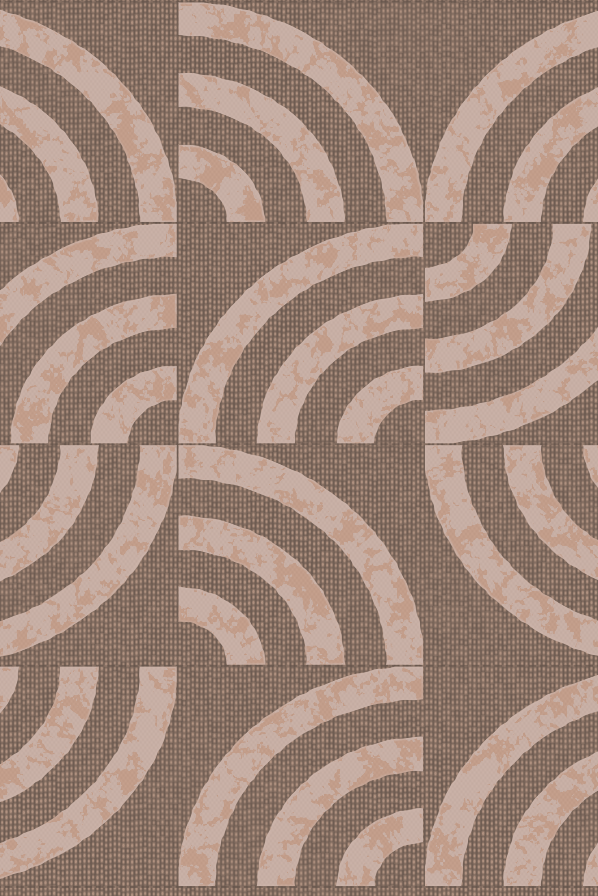
Give the GLSL for this pattern, as a WebGL 2 fragment shader.

```glsl
#version 300 es
precision highp float;

uniform vec2 u_resolution;
out vec4 outColor;

// Lengths are fractions of the canvas width
#define TILE vec2(0.412, 0.3702)
#define ORIGIN vec2(-0.115, 0.0150)
#define RING_FIRST 0.278
#define RING_STEP 0.323
#define RING_HALF 0.077
#define THREADS vec2(138.0, 109.0)
#define WEAR_LEVEL 0.485
#define RIM_WIDTH 0.0028
#define SEAM_WIDTH 0.0016

const vec3 DARK_YARN = vec3(0.43, 0.36, 0.32);
const vec3 PALE_YARN = vec3(0.69, 0.57, 0.50);
const vec3 CLAY = vec3(0.76, 0.615, 0.54);
const vec3 CHALK = vec3(0.78, 0.685, 0.645);

// Arc centre per tile, rows upward: bit 0 = right, bit 1 = top
const int CORNERS[12] = int[12](2, 1, 1,  2, 0, 3,  1, 1, 2,  0, 0, 1);

float hash(vec2 p) {
    vec3 q = fract(vec3(p.xyx) * 0.1031);
    q += dot(q, q.yzx + 33.33);
    return fract((q.x + q.y) * q.z);
}

// Distance to the nearest jittered cell point
float cellular(vec2 p) {
    vec2 cell = floor(p);
    float nearest = 4.0;
    for (int y = -1; y <= 1; y++) {
        for (int x = -1; x <= 1; x++) {
            vec2 c = cell + vec2(x, y);
            vec2 point = c + vec2(hash(c), hash(c + 71.7));
            nearest = min(nearest, distance(p, point));
        }
    }
    return nearest;
}

// Ribbed cloth: pale dashes on dark yarn, uneven from thread to thread
vec3 weave(vec2 p) {
    vec2 t = p * THREADS;
    float column = floor(t.x);
    t.y += 0.35 * hash(vec2(column, 5.0));
    vec2 wave = 0.5 + 0.5 * cos(6.28319 * (t - 0.5));
    float dash = wave.x * (0.3 + 0.8 * wave.y);
    float drift = sin(p.x * 9.0 + 2.0 * sin(p.y * 5.0)) * sin(p.y * 7.0 + 1.0);
    float contrast = 0.9 + 0.15 * drift;
    float grain = hash(vec2(column, floor(t.y))) - 0.5;
    return mix(DARK_YARN, PALE_YARN, clamp(0.36 + (dash - 0.33) * contrast + 0.22 * grain, 0.0, 1.0));
}

// Mottled paint: chalky patches broken up along the threads
vec3 paint(vec2 p, float pixel) {
    vec2 q = p + 0.006 * sin(p.yx * 47.0 + 2.0 * sin(p * 31.0));
    float patches = 0.45 * cellular(q * vec2(24.0, 20.0))
                  + 0.33 * cellular(q * 53.0 + 17.0)
                  + 0.22 * cellular(q * 118.0 + 43.0);
    patches += 0.12 * (hash(floor(p * THREADS * 1.3)) - 0.5);
    patches += 0.035 * sin(p.x * 19.0 + 3.0 * sin(p.y * 11.0));
    float soft = 0.02 + 4.0 * pixel;
    float chalk = smoothstep(WEAR_LEVEL + soft, WEAR_LEVEL - soft, patches);
    vec2 ribs = cos(6.28319 * p * THREADS);
    return mix(CLAY, CHALK, chalk) + 0.012 * ribs.x * ribs.y;
}

void main() {
    vec2 p = gl_FragCoord.xy / u_resolution.x;
    float pixel = 1.0 / u_resolution.x;

    // Tile index and position inside it
    vec2 grid = (p - ORIGIN) / TILE;
    ivec2 id = ivec2(floor(grid));
    vec2 local = fract(grid);
    bool inside = id.y >= 0 && id.y < 4;
    int corner = CORNERS[clamp(id.y, 0, 3) * 3 + clamp(id.x, 0, 2)];
    vec2 centre = vec2(corner & 1, corner >> 1);

    // Three concentric quarter rings, with hand-cut edges
    float radius = length(local - centre);
    radius += 0.002 * sin(p.x * 150.0 + 2.0 * sin(p.y * 130.0));
    float ring = clamp(floor((radius - RING_FIRST) / RING_STEP + 0.5), 0.0, 2.0);
    float offset = radius - RING_FIRST - ring * RING_STEP;
    float depth = (RING_HALF - abs(offset)) * TILE.y;

    // Ring ends stop just short of the tile seams
    vec2 edge = min(local, 1.0 - local) * TILE;
    depth = min(depth, min(edge.x, edge.y) - SEAM_WIDTH);
    float shape = inside ? smoothstep(-0.6 * pixel, 0.6 * pixel, depth) : 0.0;

    // Cloth with a stitched line along the rows
    vec3 color = weave(p);
    float seam = 1.0 - smoothstep(SEAM_WIDTH - 0.5 * pixel, SEAM_WIDTH + 0.5 * pixel, edge.y);
    float stitch = smoothstep(0.2, 0.8, sin(p.x * 330.0));
    color = mix(color, mix(DARK_YARN * 0.9, PALE_YARN, 0.5 * stitch), 0.6 * seam);

    // Paint with a worn pale rim, stronger on the outer edge
    vec3 coat = paint(p, pixel);
    float rim = 1.0 - smoothstep(RIM_WIDTH - pixel, RIM_WIDTH + pixel, depth);
    float rimWear = (offset > 0.0 ? 0.8 : 0.45) * (0.6 + 0.4 * hash(floor(p * THREADS)));
    coat = mix(coat, CHALK + 0.02, rim * rimWear);

    outColor = vec4(mix(color, coat, shape), 1.0);
}
```
